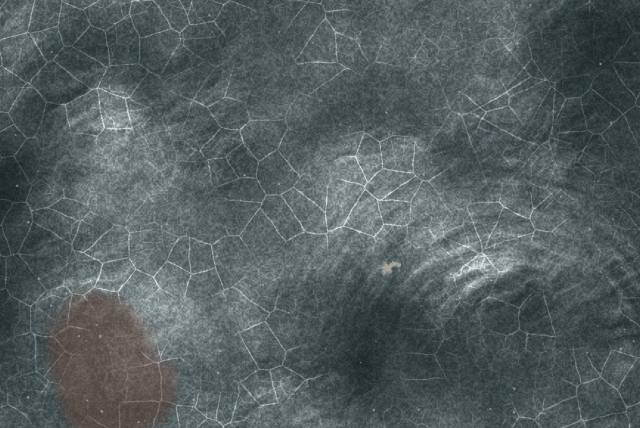
A Shadertoy shader for this texture:

```glsl
// Weathered slate-grey plaster with cloudy scuffs, trowel arcs, hairline cracks and a brown stain.
#define MID_TONE 0.372
#define CONTRAST 0.31
#define SLATE_TINT vec3(-0.04, 0.01, 0.018)
#define STAIN_TINT vec3(0.025, -0.012, -0.03)
#define FLAKE_COLOR vec3(0.74, 0.71, 0.68)
#define CLOUD_SCALE 3.6
#define CLOUD_GAIN 5.2
#define STREAK_GAIN 1.3
#define GRAIN_GAIN 1.25
#define CRACK_WIDTH 0.0009
#define CRACK_GAIN 1.5
#define ARC_CENTER vec2(1.17, 0.13)

vec2 hash2(vec2 p) {
    vec3 q = fract(p.xyx * vec3(0.1031, 0.1030, 0.0973));
    q += dot(q, q.yzx + 33.33);
    return fract((q.xx + q.yz) * q.zy);
}

float noise(vec2 p) {
    vec2 i = floor(p), f = fract(p);
    f = f * f * (3.0 - 2.0 * f);
    vec2 e = vec2(1.0, 0.0);
    return mix(mix(hash2(i).x, hash2(i + e).x, f.x),
               mix(hash2(i + e.yx).x, hash2(i + e.xx).x, f.x), f.y);
}

float fbm(vec2 p) {
    float sum = 0.0, amp = 0.5;
    for (int i = 0; i < 6; i++) {
        sum += amp * noise(p);
        p = mat2(1.6, 1.2, -1.2, 1.6) * p + 7.3;
        amp *= 0.52;
    }
    return sum;
}

float blob(vec2 p, vec2 center, vec2 radius) {
    vec2 d = (p - center) / radius;
    return exp(-dot(d, d));
}

// Distance to the nearest border between cells
float cellEdge(vec2 p) {
    vec2 cell = floor(p), f = fract(p), nearest = vec2(0.0);
    float best = 8.0, edge = 8.0;
    for (int k = 0; k < 9; k++) {
        vec2 g = vec2(k % 3 - 1, k / 3 - 1);
        vec2 r = g + hash2(cell + g) - f;
        if (dot(r, r) < best) { best = dot(r, r); nearest = r; }
    }
    for (int k = 0; k < 25; k++) {
        vec2 g = vec2(k % 5 - 2, k / 5 - 2);
        vec2 r = g + hash2(cell + g) - f;
        vec2 d = r - nearest;
        if (dot(d, d) > 1e-4) edge = min(edge, dot(0.5 * (r + nearest), normalize(d)));
    }
    return edge;
}

float cracks(vec2 p, float scale, float width, float px) {
    float d = cellEdge(p * scale) / scale;
    return 1.0 - smoothstep(width - 0.5 * px, width + px, d);
}

// Sparse round chips, one candidate per cell
float specks(vec2 p, float scale, float px) {
    vec2 cell = floor(p * scale), h = hash2(cell + 91.0);
    float radius = 0.0008 + 0.0022 * h.y * h.y;
    float d = length(fract(p * scale) - 0.25 - 0.5 * hash2(cell)) / scale;
    return step(0.93, h.x) * (1.0 - smoothstep(radius - px, radius + px, d));
}

void mainImage(out vec4 fragColor, in vec2 fragCoord) {
    float px = 1.0 / iResolution.y;
    vec2 p = fragCoord * px;
    p.x += 0.5 * (1.5 - iResolution.x * px);
    vec2 warp = vec2(fbm(p * 5.0), fbm(p * 5.0 + 40.0)) - 0.5;
    vec2 q = p + 0.16 * warp;

    // Broad light and dark areas
    float tone = -0.35 + 1.0 * blob(q, vec2(0.55, 0.34), vec2(0.26, 0.24))
        + 1.5 * blob(q, vec2(1.07, 0.42), vec2(0.24, 0.12))
        + 1.4 * blob(q, vec2(0.29, 0.76), vec2(0.08, 0.09))
        + 0.9 * blob(q, vec2(0.82, 0.89), vec2(0.13, 0.10))
        + 0.6 * blob(q, vec2(1.05, 0.72), vec2(0.25, 0.18))
        - 0.8 * blob(q, vec2(0.55, 0.85), vec2(0.19, 0.24))
        - 1.2 * blob(q, vec2(0.81, 0.17), vec2(0.12, 0.15))
        - 0.7 * blob(q, vec2(1.25, 0.12), vec2(0.25, 0.13))
        - 0.9 * blob(q, vec2(0.0, 0.4), vec2(0.16, 0.55))
        - 0.7 * blob(q, vec2(1.5, 0.85), vec2(0.2, 0.3));
    tone += CLOUD_GAIN * (fbm(q * CLOUD_SCALE + 13.0) - 0.5);

    // Slanted brush streaks and concentric trowel arcs
    vec2 slant = mat2(0.8, -0.6, 0.6, 0.8) * q;
    float wear = smoothstep(0.3, 0.7, noise(p * 6.0 + 3.0));
    tone += STREAK_GAIN * wear * (fbm(slant * vec2(12.0, 55.0)) - 0.5) * 2.0;
    vec2 a = p - ARC_CENTER;
    float r = length(a) + 0.02 * warp.x, angle = atan(a.x, a.y);
    float sweep = fbm(vec2(angle * 3.0, r * 65.0)) - 0.5;
    float ring = exp(-pow((r - 0.24) / 0.07, 2.0)) * blob(vec2(angle), vec2(-0.4), vec2(0.9));
    float wide = smoothstep(0.25, 0.35, r) * smoothstep(0.65, 0.4, r) * smoothstep(0.0, 0.2, a.y);
    tone += sweep * (5.5 * ring + 2.2 * wide) + 0.4 * ring;

    // Gritty surface
    tone += GRAIN_GAIN * (0.55 * noise(p * 120.0) + 0.95 * noise(p * 290.0 + 17.0) - 0.75);

    // Hairline cracks, fading in and out
    vec2 bent = p + 0.025 * warp + 0.003 * vec2(noise(p * 50.0), noise(p * 50.0 + 9.0));
    float leftSide = 1.0 - smoothstep(0.35, 1.0, p.x);
    float fade = smoothstep(0.38, 0.75, noise(p * 8.0 + 21.0) + 0.22 * leftSide);
    float lines = fade * cracks(bent, 13.0, CRACK_WIDTH, px);
    lines += 0.5 * smoothstep(0.4, 0.7, noise(p * 11.0)) * cracks(bent + 5.0, 23.0, 0.6 * CRACK_WIDTH, px);
    lines += 1.1 * blob(p, vec2(1.2, 0.75), vec2(0.17, 0.15)) * cracks(bent + 2.0, 7.0, 1.5 * CRACK_WIDTH, px);
    tone += CRACK_GAIN * lines;

    // Tint and brown stain
    float lum = MID_TONE * exp(CONTRAST * clamp(tone, -3.0, 2.7));
    float stain = 1.0 - smoothstep(0.75, 1.15, length((q - vec2(0.25, 0.12)) / vec2(0.14, 0.19)));
    lum = mix(lum, 0.33 + 0.4 * (lum - MID_TONE), 0.7 * stain);
    vec3 color = lum + mix(SLATE_TINT, STAIN_TINT, stain);

    // Pale flakes and chips
    float flakeArea = blob(p, vec2(0.91, 0.37), vec2(0.06, 0.04)) + 0.7 * blob(p, vec2(1.03, 0.81), vec2(0.04, 0.06))
        + 0.6 * blob(p, vec2(0.18, 0.42), vec2(0.05, 0.05));
    float flakes = smoothstep(0.85, 1.0, 0.65 * fbm(p * 65.0) + 0.6 * flakeArea);
    color = mix(color, FLAKE_COLOR, max(0.8 * flakes, 0.7 * specks(p, 36.0, px)));
    fragColor = vec4(clamp(color, 0.0, 1.0), 1.0);
}
```
